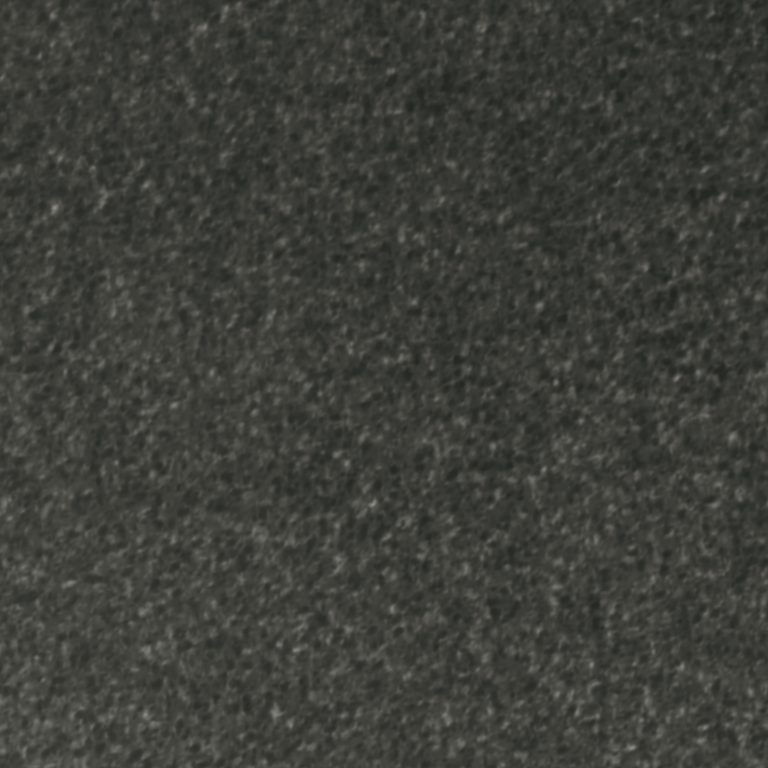
Give the GLSL for this texture, as a WebGL 1 fragment shader.

```glsl
precision highp float;
// Dark grey-green short-pile cloth with fine slanted grain and soft uneven light.

#define GRAIN_CELLS 84.0
#define FINE_CELLS 148.0
#define GRAIN_LENGTH 1.0
#define GRAIN_WIDTH 0.64
#define GRAIN_SLANT 0.95
#define SLANT_SPREAD 1.7
#define GRAIN_CONTRAST 0.107
#define HIGHLIGHT_SKEW 0.35
#define THREAD_CONTRAST 0.008
#define MOTTLE_CONTRAST 0.007
#define SHADOW_TINT vec3(-0.003, 0.007, -0.012)
#define LIGHT_TINT vec3(0.002, 0.001, -0.021)

uniform vec2 u_resolution;

vec3 hash3(vec2 cell) {
  vec3 p = fract(cell.xyx * vec3(0.1031, 0.1030, 0.0973));
  p += dot(p, p.yxz + 33.33);
  return fract((p.xxy + p.yzz) * p.zyx);
}

// Cellular noise: smooth slanted tufts, each randomly light or dark.
float tufts(vec2 p, float seed) {
  vec2 cell = floor(p);
  float total = 0.0;
  for (int j = -1; j <= 1; j++) {
    for (int i = -1; i <= 1; i++) {
      vec2 neighbour = cell + vec2(float(i), float(j));
      vec3 rnd = hash3(neighbour + seed);
      float tone = hash3(neighbour + seed + 57.0).x * 2.0 - 1.0;
      float angle = GRAIN_SLANT + (rnd.z - 0.5) * SLANT_SPREAD;
      vec2 along = vec2(cos(angle), sin(angle));
      vec2 d = p - neighbour - rnd.xy;
      vec2 q = vec2(dot(d, along) / GRAIN_LENGTH,
                    dot(d, vec2(-along.y, along.x)) / GRAIN_WIDTH);
      float falloff = max(0.0, 1.0 - dot(q, q));
      total += tone * falloff * falloff;
    }
  }
  return total;
}

// Layered sines: broad, cloudy wear in the pile.
float mottle(vec2 p) {
  float total = 0.0;
  float weight = 1.0;
  for (int i = 0; i < 4; i++) {
    p = mat2(0.8, 0.6, -0.6, 0.8) * p * 1.7 + vec2(1.3, 2.1);
    total += weight * sin(p.x + 1.4 * sin(p.y)) * cos(p.y * 0.9);
    weight *= 0.8;
  }
  return total;
}

void main() {
  vec2 uv = gl_FragCoord.xy / u_resolution;
  vec2 p = gl_FragCoord.xy / min(u_resolution.x, u_resolution.y);

  // Broad light, strongest at the lower left
  float light = 0.213 + 0.05 * pow(1.0 - uv.y, 1.5)
              + 0.03 * (1.0 - uv.x) * (1.0 - uv.x);
  light += MOTTLE_CONTRAST * mottle(p * 5.0);

  // Pile grain in two sizes, with rarer but stronger highlights
  float grain = 0.85 * tufts(p * GRAIN_CELLS, 11.0)
              + 0.5 * tufts(p * FINE_CELLS, 203.0);
  grain += HIGHLIGHT_SKEW * (grain * grain - 0.126);
  light += GRAIN_CONTRAST * mix(1.15, 0.85, uv.y) * grain;

  // Faint upright and level threads of the backing
  float threads = tufts(p * vec2(95.0, 9.0), 401.0)
                + 0.7 * tufts(p * vec2(9.0, 95.0), 607.0);
  light += THREAD_CONTRAST * threads;

  vec3 tint = mix(SHADOW_TINT, LIGHT_TINT, smoothstep(0.17, 0.28, light));
  gl_FragColor = vec4(clamp(vec3(light) + tint, 0.0, 1.0), 1.0);
}
```
